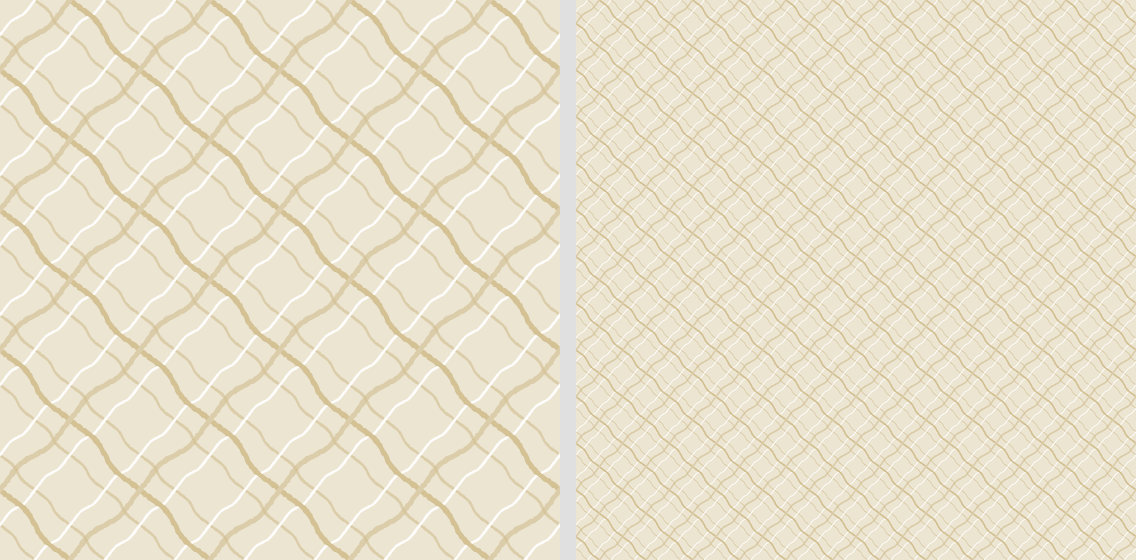
Left: one tile. Right: repeated 3 by 3.
A Shadertoy shader for this pattern:

```glsl
// A diagonal lattice of wavy hand-drawn strands on cream, four repeats each way.
// Each family is a bent, repeated stripe: wide tan strands once per repeat,
// fine tan and white strands twice, with edges roughened by wrapping noise.

const float TAU = 6.2831853;
const float REPEATS = 4.0;
const float BUMPS = 40.0;

float hash(float n) {
    return fract(sin(n * 12.9898 + 4.17) * 4375.85);
}

// Value noise along a strand, wrapping every unit
float edgeNoise(float along, float seed) {
    float x = along * BUMPS;
    float cell = floor(x);
    float f = smoothstep(0.0, 1.0, x - cell);
    return mix(hash(mod(cell, BUMPS) + seed),
               hash(mod(cell + 1.0, BUMPS) + seed), f);
}

// Coverage of parallel wavy strands; bend sets the side of the first swing
float strands(float across, float along, float spacing, float width,
              float bend, float seed) {
    float t = TAU * (along / spacing - 0.5);
    float wave = sin(t) - 0.25 * sin(2.0 * t);
    float q = across / spacing - bend * 0.035 * wave;
    float d = (fract(q) - 0.5) * spacing * 0.7071;

    // Each side of the strand has its own roughness
    float rough = edgeNoise(along, seed + (d > 0.0 ? 53.0 : 0.0)) - 0.5;
    float halfWidth = 0.5 * width * (1.0 + 0.42 * rough);
    float pixel = REPEATS / min(iResolution.x, iResolution.y);
    return 1.0 - smoothstep(-0.6 * pixel, 0.6 * pixel, abs(d) - halfWidth);
}

void mainImage(out vec4 fragColor, in vec2 fragCoord) {
    vec2 p = REPEATS * fragCoord / iResolution.xy;
    float sum = p.x + p.y;
    float diff = p.x - p.y;

    // Falling strands run along diff, rising strands along sum
    float fallingWide = strands(sum, diff, 1.0, 0.038, 1.0, 7.0);
    float fallingFine = strands(sum, diff, 0.5, 0.020, 1.0, 131.0);
    float risingWide = strands(diff, sum, 1.0, 0.038, -1.0, 257.0);
    float risingFine = strands(diff, sum, 0.5, 0.0185, -1.0, 389.0);

    vec3 cream = vec3(0.925, 0.898, 0.824);
    vec3 sand = vec3(0.86, 0.805, 0.665);
    vec3 tan_ = vec3(0.83, 0.76, 0.585);
    vec3 white = vec3(0.995, 0.993, 0.985);

    // Layers: fine tan tints what it crosses, the wide rising strand stays on top
    vec3 color = mix(cream, sand, risingWide);
    color = mix(color, tan_, 0.68 * fallingFine);
    color = mix(color, white, risingFine);
    color = mix(color, tan_, fallingWide * (1.0 - risingWide));

    fragColor = vec4(color, 1.0);
}
```
